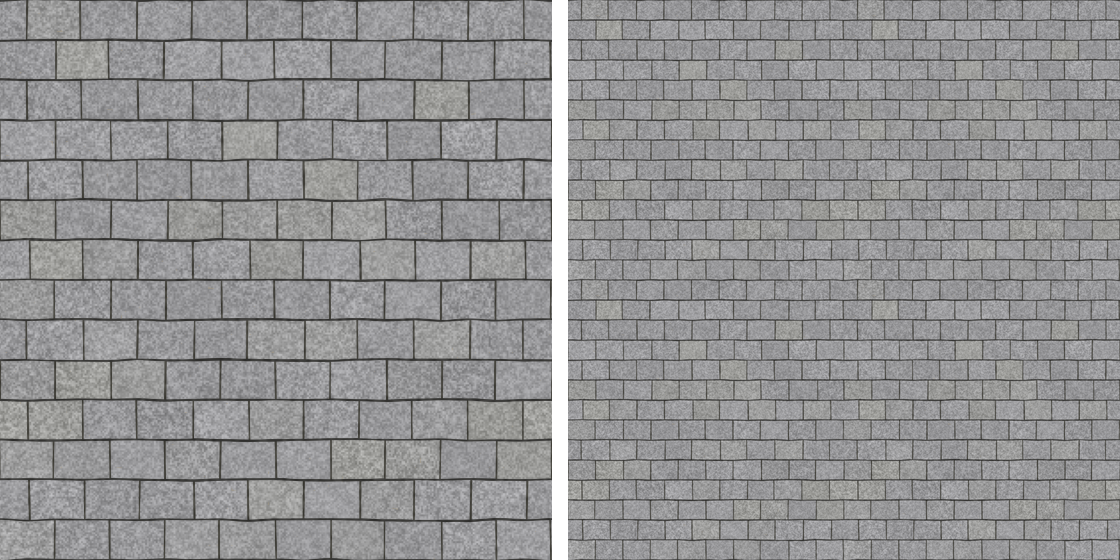
Left, the tile; right, the same tile 2 across and 2 down.
This texture is drawn by a Shadertoy shader. Its source:

```glsl
const vec2 GRID = vec2(10.0, 14.0);

float hash(vec2 p) {
    vec3 q = fract(p.xyx * 0.1031);
    q += dot(q, q.yzx + 33.33);
    return fract((q.x + q.y) * q.z);
}

// Value noise that wraps after period cells
float noise(vec2 p, vec2 period) {
    vec2 i = floor(p), f = fract(p);
    f = f * f * (3.0 - 2.0 * f);
    vec2 a = mod(i, period), b = mod(i + 1.0, period);
    return mix(mix(hash(a), hash(vec2(b.x, a.y)), f.x),
               mix(hash(vec2(a.x, b.y)), hash(b), f.x), f.y);
}

float tiledNoise(vec2 uv, vec2 cells) {
    return noise(uv * cells, cells);
}

float jointMask(float dist, float halfWidth, float pixel) {
    float soft = max(0.0011, 0.55 * pixel);
    return 1.0 - smoothstep(halfWidth - soft, halfWidth + soft, dist);
}

void mainImage(out vec4 fragColor, in vec2 fragCoord) {
    vec2 uv = fragCoord / iResolution.xy;
    float pixel = 1.0 / min(iResolution.x, iResolution.y);

    // Bed joints, slightly uneven along their length
    float y = uv.y * GRID.y;
    float bed = round(y);
    float bedId = mod(bed, GRID.y);
    float bedWave = noise(vec2(uv.x * 20.0, bedId), vec2(20.0, GRID.y)) - 0.5;
    float dy = y - bed - 0.045 * bedWave;
    float row = mod(bed - step(dy, 0.0), GRID.y);

    // Running bond: alternate rows shift by half a stone, each joint strays a little
    float shift = 0.5 * mod(row, 2.0) + 0.05 * (hash(vec2(row, 71.0)) - 0.5);
    float x = uv.x * GRID.x - shift;
    float joint = round(x);
    vec2 jointId = vec2(mod(joint, GRID.x), row);
    float lean = 0.03 * (hash(jointId + 47.0) - 0.5) * (fract(y) - 0.5);
    float dx = x - joint - 0.06 * (hash(jointId + 19.0) - 0.5) - lean;
    vec2 stone = vec2(mod(joint - step(dx, 0.0), GRID.x), row);

    // Granite: fine grain, soft mottling and a tone for each stone
    float fine = tiledNoise(uv, vec2(310.0, 314.0)) - 0.5;
    float coarse = tiledNoise(uv + 0.37, vec2(140.0, 144.0)) - 0.5;
    float mottle = tiledNoise(uv + 0.61, vec2(36.0, 38.0)) - 0.5;
    float contrast = mix(0.8, 1.25, hash(stone + 83.0));
    float tone = 0.605 + 0.04 * (hash(stone + 5.0) - 0.5);
    tone += contrast * (0.16 * fine + 0.09 * coarse) + 0.025 * mottle;
    float warmth = 0.012 * smoothstep(0.7, 1.0, hash(stone + 29.0));
    vec3 color = tone * vec3(0.996, 0.996, 1.012) + vec3(warmth, warmth, -warmth);

    // Rare ochre flecks
    float fleck = smoothstep(0.965, 0.995, tiledNoise(uv + 0.13, vec2(120.0, 122.0)));
    color = mix(color, vec3(0.68, 0.62, 0.50), 0.4 * fleck);

    // Worn edges and dark joints
    float distX = abs(dx) / GRID.x, distY = abs(dy) / GRID.y;
    color *= 1.0 - 0.14 * exp(-min(distX, distY) / 0.002);
    float wear = 0.0006 * (tiledNoise(uv + 0.29, vec2(50.0, 56.0)) - 0.5);
    float headWidth = 0.0016 + 0.0005 * (hash(jointId + 61.0) - 0.5) + wear;
    float bedWidth = 0.0018 + 0.0008 * (hash(vec2(stone.x, bedId) + 37.0) - 0.5) + wear;
    vec3 headColor = vec3(0.27, 0.265, 0.24) + 0.12 * coarse;
    vec3 bedColor = vec3(0.22, 0.218, 0.21) + 0.10 * coarse;
    color = mix(color, headColor, jointMask(distX, headWidth, pixel));
    color = mix(color, bedColor, jointMask(distY, bedWidth, pixel));

    fragColor = vec4(color, 1.0);
}
```
